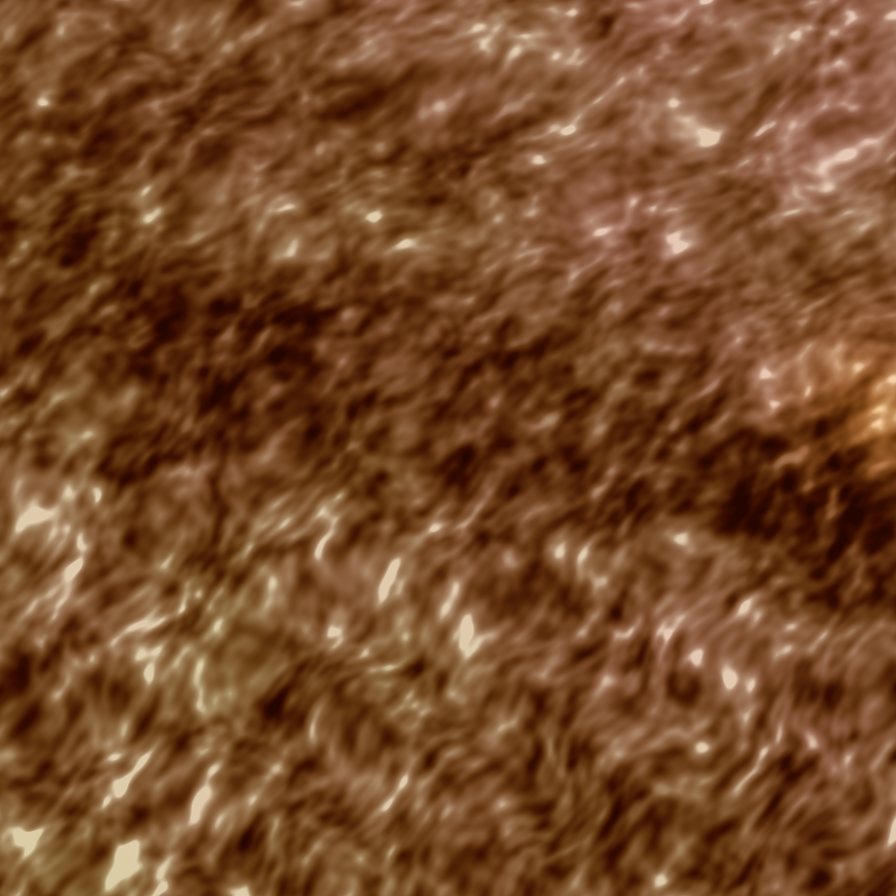
A WebGL 2 fragment shader for this texture:

```glsl
#version 300 es
precision highp float;
// Rough, dry earth: soft slanted grains lying over broad dark and light bands.
// Layers of stretched gradient noise and scattered flecks sum to one tone,
// which a brown ramp turns into colour; slow noise then shifts the hue.

uniform vec2 u_resolution;
out vec4 fragColor;

const vec3 RAMP[8] = vec3[8](
  vec3(0.14, 0.02, 0.00), vec3(0.22, 0.05, 0.00), vec3(0.31, 0.13, 0.02),
  vec3(0.40, 0.22, 0.07), vec3(0.49, 0.31, 0.17), vec3(0.57, 0.40, 0.27),
  vec3(0.67, 0.53, 0.41), vec3(0.88, 0.79, 0.68));

vec3 hash3(vec2 cell, float seed) {
  vec3 q = fract(vec3(cell.xyx + seed * 17.31) * vec3(0.1031, 0.1030, 0.0973));
  q += dot(q, q.yxz + 33.33);
  return fract((q.xxy + q.yzz) * q.zyx);
}

float cornerSlope(vec2 cell, vec2 offset, float seed) {
  float angle = 6.2832 * hash3(cell, seed).x;
  return dot(vec2(cos(angle), sin(angle)), offset);
}

// Gradient noise scaled to a standard deviation near one
float noise(vec2 p, float seed) {
  vec2 cell = floor(p), f = p - cell, e = vec2(1.0, 0.0);
  vec2 w = f * f * f * (f * (f * 6.0 - 15.0) + 10.0);
  float low = mix(cornerSlope(cell, f, seed), cornerSlope(cell + e.xy, f - e.xy, seed), w.x);
  float high = mix(cornerSlope(cell + e.yx, f - e.yx, seed), cornerSlope(cell + 1.0, f - 1.0, seed), w.x);
  return 4.7 * mix(low, high, w.y);
}

// Coordinates along and across a direction
vec2 turn(vec2 p, float angle) {
  float c = cos(angle), s = sin(angle);
  return vec2(c * p.x + s * p.y, c * p.y - s * p.x);
}

float patchAt(vec2 p, vec2 centre, vec2 radius) {
  vec2 d = (p - centre) / radius;
  return exp(-dot(d, d));
}

// Slanted grains, coarse plus fine, bent slightly by a slow warp
float grains(vec2 p, float angle, float scale, float seed) {
  vec2 bend = vec2(noise(p * 9.0, seed + 3.0), noise(p * 9.0, seed + 4.0));
  vec2 q = (turn(p, angle) + 0.005 * bend) * scale;
  return 0.88 * noise(q * vec2(21.0, 41.0), seed)
       + 0.48 * noise(q * vec2(46.0, 76.0), seed + 1.0);
}

// Scattered soft ellipses, at most one in each cell
float flecks(vec2 p, float count, float chance, float seed) {
  vec2 g = p * count, home = floor(g);
  float sum = 0.0;
  for (int j = -1; j <= 1; j++) {
    for (int i = -1; i <= 1; i++) {
      vec2 cell = home + vec2(i, j);
      vec3 r = hash3(cell, seed);
      vec3 shape = hash3(cell, seed + 1.0);
      vec2 d = turn(g - cell - r.xy, mix(0.3, 1.0, shape.x));
      d /= mix(0.6, 1.1, shape.y) * vec2(0.30, 0.15);
      sum += step(r.z, chance) * mix(0.5, 1.0, shape.z) * exp(-dot(d, d));
    }
  }
  return sum;
}

// Broad light and dark areas, sloping gently down to the right
float bands(vec2 p) {
  float height = p.y + 0.28 * p.x + 0.025 * noise(p * 5.0, 21.0);
  float tone = -1.20 * exp(-pow((height - 0.68) / 0.10, 2.0));
  tone += 0.45 * exp(-pow((height - 0.44) / 0.11, 2.0));
  tone += 0.75 * patchAt(p, vec2(0.80, 0.84), vec2(0.42, 0.22));
  tone += 0.60 * patchAt(p, vec2(0.05, 0.95), vec2(0.14, 0.12));
  tone -= 1.25 * patchAt(p, vec2(0.30, 0.88), vec2(0.17, 0.055));
  tone -= 0.90 * patchAt(p, vec2(0.70, 0.13), vec2(0.12, 0.12));
  return tone + 0.32 * noise(turn(p, -0.25) * vec2(4.0, 7.0), 22.0);
}

vec3 rampColour(float level) {
  vec3 colour = RAMP[0];
  for (int i = 1; i < 8; i++) {
    colour = mix(colour, RAMP[i], clamp(level - float(i - 1), 0.0, 1.0));
  }
  return colour;
}

void main() {
  vec2 p = gl_FragCoord.xy / u_resolution;

  // Steep coarse grain below fades to flat fine grain above
  float upper = smoothstep(0.25, 0.95, p.y + 0.25 * (p.x - 0.5));
  float blend = 1.5708 * upper;
  float grain = cos(blend) * grains(p, 0.92, 1.0, 1.0)
              + sin(blend) * grains(p, 0.50, 1.15, 7.0);
  float clumps = noise(turn(p, 0.65) * vec2(11.0, 19.0), 13.0);

  float tone = bands(p) + 0.38 * clumps;
  tone += mix(0.68, 0.44, upper) * grain;
  tone += 0.40 * smoothstep(1.2, 2.6, grain);
  tone += 1.6 * flecks(p, 15.0, 0.17, 31.0);
  tone -= 1.1 * flecks(p, 19.0, 0.16, 41.0);

  vec3 colour = rampColour(3.74 + 1.36 * tone);

  // Rosy above right, olive below left, amber at the right edge
  float rosy = 0.8 * (p.x + p.y - 1.0) + 0.25 * noise(p * 6.0, 51.0);
  float amber = patchAt(p, vec2(0.98, 0.53), vec2(0.10, 0.11));
  float strength = smoothstep(0.05, 0.45, colour.g);
  colour += strength * rosy * vec3(0.025, -0.012, 0.035);
  colour += strength * amber * vec3(0.09, 0.03, -0.07);
  fragColor = vec4(clamp(colour, 0.0, 1.0), 1.0);
}
```
